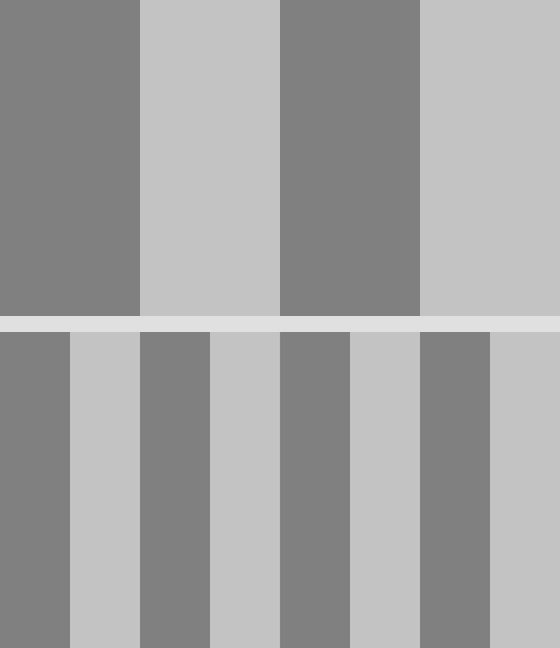
Top: one tile. Bottom: repeated 2 by 2.
Give the GLSL for this pattern, as a Shadertoy shader.

```glsl
// Broad vertical stripes, dark and light grey in equal widths, two pairs across.
// A folded repeat gives the signed distance to the nearest stripe edge,
// which is smoothed over one pixel; whole repeats make the canvas tile.

// Signed distance to a stripe edge in canvas widths: negative in the dark stripe.
float stripeDistance(float x, float repeats) {
    float fromDarkCentre = abs(fract(x * repeats + 0.25) - 0.5);
    return (fromDarkCentre - 0.25) / repeats;
}

void mainImage(out vec4 fragColor, in vec2 fragCoord) {
    float x = fragCoord.x / iResolution.x;

    // Coverage of the light stripe, one pixel wide at the edge
    float light = clamp(stripeDistance(x, 2.0) * iResolution.x + 0.5, 0.0, 1.0);

    vec3 darkGrey = vec3(0.5);
    vec3 lightGrey = vec3(0.763);
    fragColor = vec4(mix(darkGrey, lightGrey, light), 1.0);
}
```
